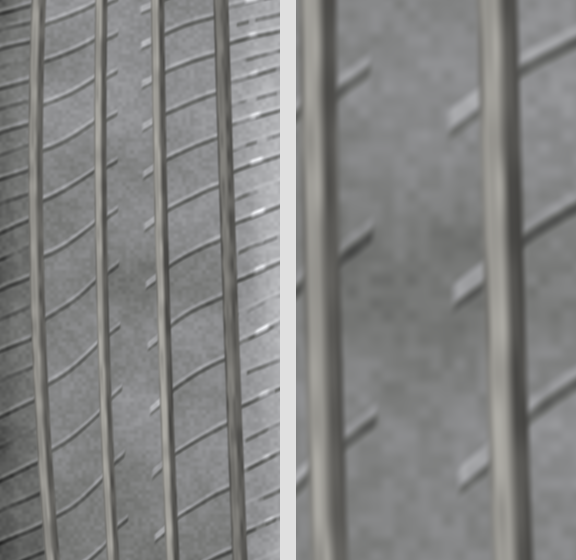
Left, the full canvas; right, a detail of the centre.
This texture is drawn by a Shadertoy shader. Its source:

```glsl
// Groove centres as quadratics of depth t (0 at the top, 1 at the bottom)
const vec4 GROOVE_START = vec4(0.138, 0.362, 0.5625, 0.789);
const vec4 GROOVE_LEAN = vec4(-0.074, -0.034, 0.0195, 0.056);
const vec4 GROOVE_BEND = vec4(0.124, 0.076, 0.035, 0.012);
const vec4 GROOVE_HALF = vec4(0.026, 0.022, 0.024, 0.027);
const vec4 GROOVE_LIGHT = vec4(0.58, 0.61, 0.62, 0.46);
const vec4 GROOVE_DARK = vec4(0.36, 0.34, 0.32, 0.35);
const vec3 GROOVE_TINT = vec3(1.01, 1.0, 0.965);
const vec3 DARK_TINT = vec3(0.995, 1.005, 0.99);
const vec3 LIGHT_TINT = vec3(0.995, 1.0, 1.015);
const float RIB_TONE = 0.535;
const float LEFT_TONE = 0.41;
const float RIGHT_TONE = 0.60;
const float SIPE_HALF = 0.0095;   // half width of a cut, in canvas widths
const float SOFTNESS = 0.006;
const float GRAIN = 0.10;
const float CLOUD = 0.10;
const float DENSITY_MIN = 8.6;    // cuts per canvas height where they are widest apart
const float DENSITY_GAIN = 14.0;
const float DENSITY_CENTRE = 0.75;

float hash(vec2 p) {
    vec3 q = fract(vec3(p.xyx) * 0.1031);
    q += dot(q, q.yzx + 33.33);
    return fract((q.x + q.y) * q.z);
}

float noise(vec2 p) {
    vec2 i = floor(p), f = fract(p);
    f = f * f * (3.0 - 2.0 * f);
    return mix(mix(hash(i), hash(i + vec2(1, 0)), f.x),
               mix(hash(i + vec2(0, 1)), hash(i + vec2(1, 1)), f.x), f.y);
}

// Running count of cuts from the top: the integral of their density
float cutPhase(float t) {
    float c = DENSITY_CENTRE;
    return DENSITY_MIN * t + DENSITY_GAIN / 3.0 * (pow(abs(t - c), 3.0) * sign(t - c) + c * c * c);
}

// Signed distance to the nearest cut in canvas widths, positive below it
float cutDistance(float phase, float t, float aspect) {
    float density = DENSITY_MIN + DENSITY_GAIN * (t - DENSITY_CENTRE) * (t - DENSITY_CENTRE);
    return 0.85 * aspect * (fract(phase + 0.5) - 0.5) / density;
}

float band(float d, float halfWidth, float blur) {
    return 1.0 - smoothstep(halfWidth - blur, halfWidth + blur, abs(d));
}

// Light lip above, dark slit below
float carve(float tone, float d, float lip, float slit, float blur) {
    tone += lip * band(d + 0.45 * SIPE_HALF, 0.6 * SIPE_HALF, blur);
    return tone - slit * band(d - 0.8 * SIPE_HALF, 0.65 * SIPE_HALF, blur);
}

void mainImage(out vec4 fragColor, in vec2 fragCoord) {
    vec2 uv = fragCoord / iResolution.xy;
    float aspect = iResolution.y / iResolution.x;
    float x = uv.x, t = 1.0 - uv.y;
    vec2 p = vec2(x, t * aspect);
    float blur = max(SOFTNESS, 0.75 / iResolution.x);
    vec4 groove = GROOVE_START + t * (GROOVE_LEAN + t * GROOVE_BEND);
    vec4 off = x - groove;
    float phase = cutPhase(t) + 0.05 * (noise(p * 9.0) - 0.5);
    float wear = noise(p * 14.0 + 7.0);
    float tone = RIB_TONE - 0.05 * smoothstep(0.2, 1.0, t);

    if (off.x < 0.0) {
        // Left shoulder: shaded, with main and faint intermediate cuts
        tone = LEFT_TONE - 0.07 * smoothstep(0.08, 0.0, x) + 0.06 * (1.0 - t);
        float slope = phase + 2.0 * x;
        tone = carve(tone, cutDistance(slope - 0.33, t, aspect), 0.09, 0.15, blur);
        tone = carve(tone, cutDistance(slope - 0.80, t, aspect), 0.05 * wear, 0.16 * wear, blur);
    } else if (off.y < 0.0) {
        // Left rib: cuts steepen to the right
        float u = off.x / (groove.y - groove.x);
        float rise = 0.72 * u * (0.55 + 0.45 * u);
        float d = cutDistance(phase + rise - 0.68 - 0.3 * t, t, aspect);
        tone = carve(tone, d, 0.07 + 0.07 * wear, 0.15, blur);
    } else if (off.z < 0.0) {
        // Centre rib: short stubs reach in from both grooves
        tone -= 0.03 * smoothstep(0.3, 0.6, t);
        tone += 0.10 * exp(-40.0 * dot(p - vec2(0.49, 1.48), p - vec2(0.49, 1.48)));
        float leftStub = cutDistance(phase + 3.6 * (off.y - 0.06) + 0.08, t, aspect);
        float leftMask = 1.0 - smoothstep(0.055, 0.068, off.y);
        tone = carve(tone, leftStub, 0.08 * leftMask, 0.16 * leftMask, blur);
        float rightStub = cutDistance(phase + 3.6 * (off.z + 0.05) - 0.22, t, aspect);
        float rightMask = smoothstep(-0.068, -0.052, off.z);
        tone += rightMask * (0.09 + 0.10 * wear) * band(rightStub, SIPE_HALF, blur);
        tone -= 0.11 * rightMask * band(rightStub - 1.7 * SIPE_HALF, 0.5 * SIPE_HALF, blur);
    } else if (off.w < 0.0) {
        // Right rib: cuts flatten to the right
        float u = off.z / (groove.w - groove.z);
        float rise = 0.60 * u * (1.35 - 0.35 * u);
        float d = cutDistance(phase + rise - 1.0, t, aspect);
        tone = carve(tone + 0.02 * u, d, 0.06 + 0.06 * wear, 0.18, blur);
    } else {
        // Right shoulder: bright, with broken cuts and worn light nicks
        tone = RIGHT_TONE + 0.09 * smoothstep(0.05, 0.17, off.w) - 0.04 * t;
        float slope = phase + 2.0 * (off.w - 0.11);
        float d = cutDistance(slope, t, aspect);
        float dash = smoothstep(0.25, 0.6, noise(p * vec2(30.0, 12.0)));
        tone = carve(tone, d, 0.07, 0.10 + 0.14 * dash, blur);
        tone = carve(tone, cutDistance(slope + 0.45, t, aspect), 0.04, 0.18 * dash, blur);
        float size = 0.5 + hash(vec2(floor(slope + 0.5), 3.0));
        tone += 0.18 * size * band(d, 0.009, blur) * band(off.w - 0.11, 0.018 * size, 0.01);
    }

    // Mottled rubber
    float mottle = 0.6 * noise(p * 70.0) + 0.4 * noise(p * 22.0) - 0.5;
    tone += GRAIN * mottle + CLOUD * (noise(p * 5.0) - 0.5);
    vec3 color = tone * mix(DARK_TINT, LIGHT_TINT, smoothstep(0.44, 0.58, tone));

    // Long grooves: lit left wall, shadowed right wall
    for (int i = 0; i < 4; i++) {
        float s = off[i] / GROOVE_HALF[i];
        float wall = mix(GROOVE_LIGHT[i], GROOVE_DARK[i], smoothstep(-0.2, 0.5, s));
        wall -= 0.14 * smoothstep(-0.55, -1.0, s);
        wall += 0.11 * (noise(vec2(off[i] * 90.0, p.y * 18.0 + float(i) * 31.0)) - 0.5);
        color = mix(color, wall * GROOVE_TINT, band(off[i], GROOVE_HALF[i], blur));
    }
    fragColor = vec4(clamp(color, 0.0, 1.0), 1.0);
}
```
